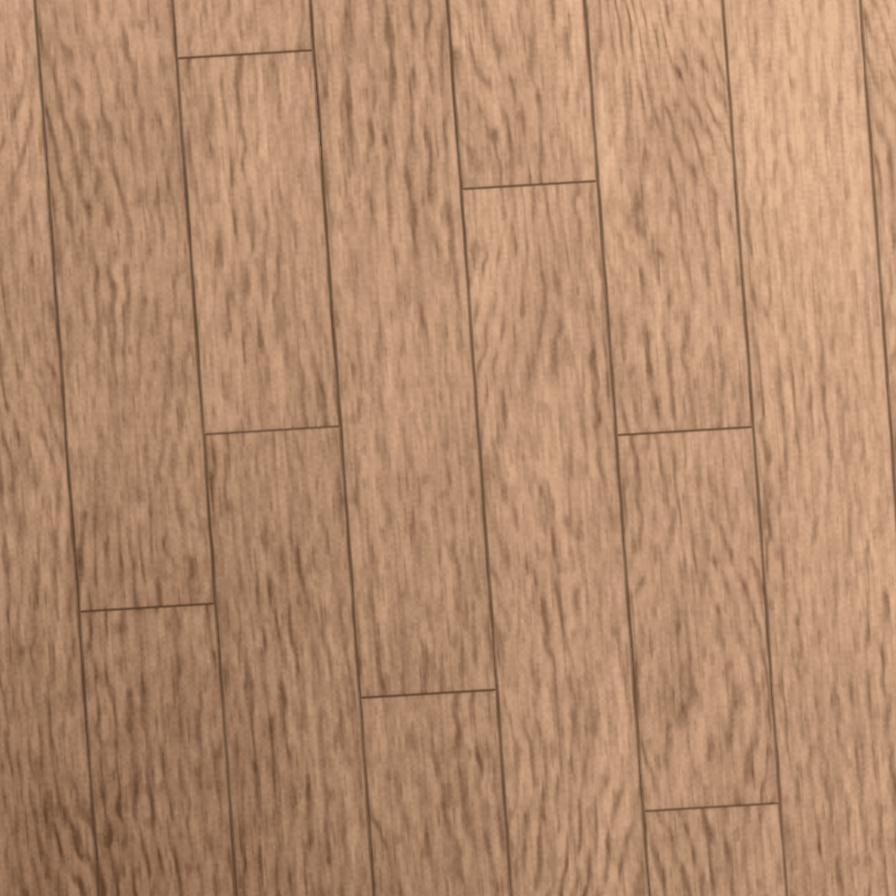
Give the GLSL for this texture, as a WebGL 1 fragment shader.

```glsl
precision highp float;
uniform vec2 u_resolution;

float hash(vec2 p) {
  return fract(sin(dot(p, vec2(127.1, 311.7))) * 43758.5453);
}

float noise(vec2 p) {
  vec2 i = floor(p), f = fract(p);
  f = f * f * (3.0 - 2.0 * f);
  return mix(mix(hash(i), hash(i + vec2(1.0, 0.0)), f.x),
             mix(hash(i + vec2(0.0, 1.0)), hash(i + 1.0), f.x), f.y);
}

float fbm(vec2 p) {
  float sum = 0.0, amp = 0.5;
  for (int i = 0; i < 4; i++) {
    sum += amp * noise(p);
    p = p * 2.03 + 17.3;
    amp *= 0.5;
  }
  return sum;
}

// Distance down a row to its first end joint; 2.0 keeps it off the canvas
float firstJoint(float row) {
  if (row < 0.0 || row > 4.0) return 2.0;
  return row < 0.5 ? 0.688 : row < 1.5 ? 0.077 : row < 2.5 ? 0.803 : row < 3.5 ? 0.242 : 0.527;
}

float line(float dist, float halfWidth, float blur) {
  return 1.0 - smoothstep(halfWidth - blur, halfWidth + blur, dist);
}

// Darkness of the wood grain; p.x runs across the board, p.y along it
float grain(vec2 p, float seed) {
  vec2 offset = vec2(seed * 37.0, seed * 61.0);
  float figure = mix(8.0, 42.0, hash(vec2(seed, 4.0)));
  float warp = noise(p * vec2(8.0, 3.6) + offset) + 0.2 * noise(p * vec2(22.0, 11.0) + offset);
  float wobble = noise(p * vec2(110.0, 45.0) + offset);
  float rings = 0.5 + 0.5 * sin(p.x * 330.0 + figure * warp + wobble * 2.6);

  // Fibres break the rings into short dashes
  float fibre = noise(p * vec2(270.0, 48.0) + offset);
  float dashes = smoothstep(0.2, 0.8, noise(p * vec2(170.0, 34.0) + offset + 23.0));
  float contrast = 0.06 + 0.32 * noise(p * vec2(16.0, 6.0) + offset + 9.0);
  float streak = noise(p * vec2(90.0, 7.0) + offset) - 0.5;
  float pores = smoothstep(0.62, 0.9, noise(p * vec2(230.0, 55.0) + offset + 31.0));
  float cloud = fbm(p * vec2(12.0, 5.0) + offset + 53.0) - 0.47;
  return rings * rings * contrast * (0.35 + 1.1 * dashes) + 0.25 * (fibre - 0.5)
       + 0.14 * streak + 0.15 * pores + 0.32 * cloud;
}

void main() {
  vec2 uv = gl_FragCoord.xy / u_resolution;
  float pixel = 1.0 / min(u_resolution.x, u_resolution.y);

  // Slightly turned plank layout
  float down = 1.0 - uv.y;
  float column = (uv.x - 0.0716 * down - 0.039) / 0.1535;
  float row = floor(column);
  float across = fract(column);
  float along = down + 0.06 * uv.x;

  // End joints: every third row has a second, shorter board
  float first = firstJoint(row);
  float second = abs(mod(row, 3.0) - 1.0) < 0.5 ? first + 0.4215 : 3.0;
  float board = step(first, along) + step(second, along);
  float jointDist = min(abs(along - first), abs(along - second));
  float seamDist = min(across, 1.0 - across) * 0.1535;
  float seed = row * 3.0 + board + 5.0;

  // Light falls from the upper right
  float tone = 0.765 + 0.30 * (uv.x - 0.5) + 0.34 * (uv.y - 0.5);
  tone -= 0.16 * (1.0 - smoothstep(0.0, 0.6, length(uv)));
  tone += 0.12 * (hash(vec2(seed, 12.0)) - 0.5);
  tone -= grain(vec2(across * 0.1535, along), seed);
  tone += 0.13 * (noise(uv * 290.0) - 0.5);
  vec3 color = mix(vec3(0.45, 0.32, 0.23), vec3(0.83, 0.66, 0.53), clamp(tone, -0.15, 1.2));

  // Soft shading beside the gaps, then the uneven gaps themselves
  float shade = exp(-min(seamDist, jointDist * 1.6) * 300.0);
  float width = 0.0013 + 0.0009 * noise(vec2(row * 7.0, along * 30.0));
  float seam = line(seamDist, width, 0.0012 + pixel * 0.5);
  float joint = line(jointDist, 0.0013, 0.0008 + pixel * 0.5);
  color *= 1.0 - 0.12 * shade;
  float wear = 0.5 + 0.35 * noise(vec2(row * 7.0 + 3.0, along * 22.0));
  color = mix(color, vec3(0.37, 0.27, 0.19) * (0.85 + 0.25 * uv.x), max(seam, joint) * wear);

  gl_FragColor = vec4(color, 1.0);
}
```
